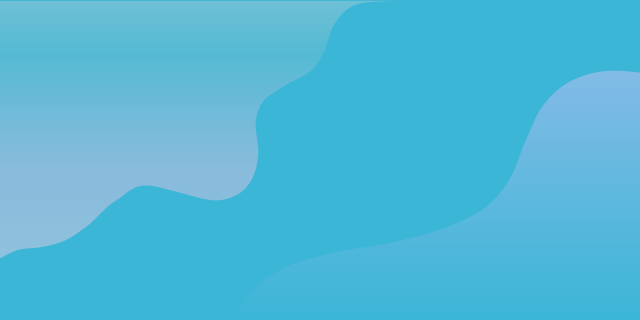
Reproduce this background procedurally as a Shadertoy shader.

```glsl
const vec3 BASE        = vec3(0.235, 0.712, 0.841);
const vec3 CLOUD_TOP   = vec3(0.435, 0.755, 0.840);
const vec3 CLOUD_BAND  = vec3(0.330, 0.730, 0.828);
const vec3 CLOUD_LILAC = vec3(0.535, 0.733, 0.862);
const vec3 CLOUD_LOW   = vec3(0.552, 0.755, 0.865);
const vec3 HILL_TOP    = vec3(0.512, 0.733, 0.903);

const float BAND_Y   = 0.835;
const float LILAC_Y  = 0.480;
const float LOW_Y    = 0.220;
const float HILL_Y   = 0.780;
const float HILL_END = 0.015;
const float TOP_EDGE = 0.9975;

// Outline knots: x spans 0 to 2, y spans 0 to 1
const int CLOUD_COUNT = 22;
const vec2 CLOUD[CLOUD_COUNT] = vec2[](
    vec2(-0.065, 0.161), vec2(0.000, 0.193), vec2(0.057, 0.219),
    vec2(0.130, 0.228), vec2(0.195, 0.245), vec2(0.266, 0.289),
    vec2(0.365, 0.375), vec2(0.474, 0.419), vec2(0.539, 0.404),
    vec2(0.669, 0.374), vec2(0.734, 0.388), vec2(0.781, 0.430),
    vec2(0.807, 0.526), vec2(0.799, 0.617), vec2(0.815, 0.672),
    vec2(0.885, 0.729), vec2(0.979, 0.786), vec2(1.010, 0.833),
    vec2(1.042, 0.919), vec2(1.104, 0.982), vec2(1.224, 0.997),
    vec2(1.328, 0.999));

const int HILL_COUNT = 15;
const vec2 HILL[HILL_COUNT] = vec2[](
    vec2(0.708, 0.000), vec2(0.742, 0.042), vec2(0.807, 0.112),
    vec2(0.898, 0.167), vec2(1.042, 0.210), vec2(1.224, 0.242),
    vec2(1.406, 0.294), vec2(1.523, 0.357), vec2(1.594, 0.443),
    vec2(1.641, 0.557), vec2(1.706, 0.682), vec2(1.797, 0.753),
    vec2(1.914, 0.779), vec2(2.000, 0.773), vec2(2.083, 0.760));

// Diagonal frame in which each outline is a single-valued height
vec2 diagonal(vec2 p) {
    return vec2(p.x + p.y, p.y - p.x);
}

// Slope at b of the parabola through three knots
float slopeAt(vec2 a, vec2 b, vec2 c) {
    vec2 before = b - a, after = c - b;
    return (before.y / before.x * after.x + after.y / after.x * before.x)
         / (c.x - a.x);
}

// Cubic Hermite height between knots b and c
float splineHeight(vec2 a, vec2 b, vec2 c, vec2 d, float along) {
    a = diagonal(a);
    b = diagonal(b);
    c = diagonal(c);
    d = diagonal(d);
    float width = c.x - b.x;
    float t = clamp((along - b.x) / width, 0.0, 1.0);
    float s = 1.0 - t;
    float bend = s * slopeAt(a, b, c) - t * slopeAt(b, c, d);
    return mix(b.y, c.y, t * t * (3.0 - 2.0 * t)) + width * t * s * bend;
}

float cloudHeight(float along) {
    float height = 0.0;
    for (int i = 1; i < CLOUD_COUNT - 2; i++)
        if (i == 1 || along >= diagonal(CLOUD[i]).x)
            height = splineHeight(CLOUD[i - 1], CLOUD[i], CLOUD[i + 1], CLOUD[i + 2], along);
    return height;
}

float hillHeight(float along) {
    float height = 0.0;
    for (int i = 1; i < HILL_COUNT - 2; i++)
        if (i == 1 || along >= diagonal(HILL[i]).x)
            height = splineHeight(HILL[i - 1], HILL[i], HILL[i + 1], HILL[i + 2], along);
    return height;
}

// Antialiased mask, one where the field is positive
float coverage(float field) {
    float pixel = max(length(vec2(dFdx(field), dFdy(field))), 1e-5);
    return clamp(0.5 + field / pixel, 0.0, 1.0);
}

vec3 cloudColor(float y) {
    vec3 color = mix(CLOUD_LOW, CLOUD_LILAC, smoothstep(LOW_Y, LILAC_Y, y));
    color = mix(color, CLOUD_BAND, clamp((y - LILAC_Y) / (BAND_Y - LILAC_Y), 0.0, 1.0));
    return mix(color, CLOUD_TOP, clamp((y - BAND_Y) / (1.0 - BAND_Y), 0.0, 1.0));
}

void mainImage(out vec4 fragColor, in vec2 fragCoord) {
    vec2 p = fragCoord / iResolution.xy * vec2(2.0, 1.0);
    vec2 q = diagonal(p);

    // Upper left cloud, with a thin gap along the top
    float cloud = coverage(q.y - cloudHeight(q.x)) * coverage(TOP_EDGE - p.y);
    vec3 color = mix(BASE, cloudColor(p.y), cloud);

    // Lower right hill, fading into the base
    float hill = coverage(hillHeight(q.x) - q.y);
    float fade = clamp((p.y - HILL_END) / (HILL_Y - HILL_END), 0.0, 1.0);
    color = mix(color, HILL_TOP, hill * fade);

    fragColor = vec4(color, 1.0);
}
```
